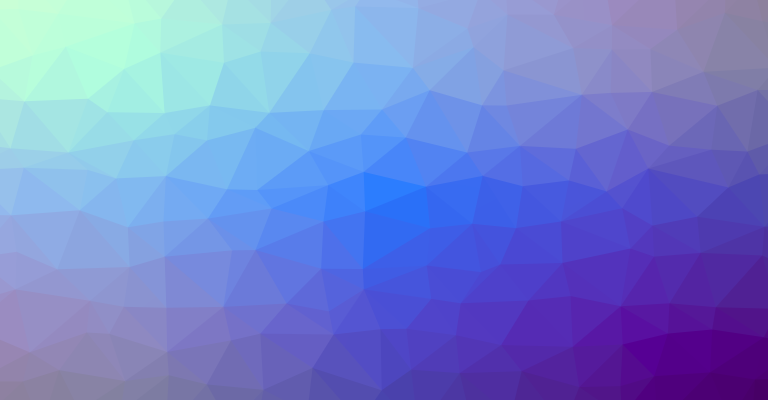
This background is drawn by a Shadertoy shader. Its source:

```glsl
const vec2 CELL = vec2(0.123, 0.1);   // mesh spacing, in canvas heights
const float JITTER = 0.68;            // vertex scatter, in cells
const float SEED = 4.0;
const float GAMMA = 2.2;
const int LAST_STOP = 6;
const vec3 STOPS[7] = vec3[7](
    vec3(0.79, 1.00, 0.84),           // pale mint
    vec3(0.68, 1.00, 0.87),           // mint
    vec3(0.47, 0.74, 0.94),           // sky
    vec3(0.10, 0.47, 1.00),           // vivid blue
    vec3(0.29, 0.27, 0.82),           // indigo
    vec3(0.35, 0.00, 0.62),           // violet
    vec3(0.28, 0.00, 0.40));          // deep plum
const mat3 RGB_TO_XYZ = mat3(
    0.412, 0.213, 0.019,
    0.358, 0.715, 0.119,
    0.180, 0.072, 0.950);

// Perceptual space: cube roots of XYZ, so blends stay even
vec3 toPerceptual(vec3 rgb) {
    return pow(RGB_TO_XYZ * pow(rgb, vec3(GAMMA)), vec3(1.0 / 3.0));
}

vec3 toDisplay(vec3 v) {
    vec3 linear = inverse(RGB_TO_XYZ) * (v * v * v);
    return pow(clamp(linear, 0.0, 1.0), vec3(1.0 / GAMMA));
}

vec3 ramp(float t) {
    float s = clamp(t, 0.0, 1.0) * float(LAST_STOP);
    int i = min(int(s), LAST_STOP - 1);
    return mix(toPerceptual(STOPS[i]), toPerceptual(STOPS[i + 1]), s - float(i));
}

// Average of one ramp going right and one going down
vec3 gradient(vec2 p) {
    float aspect = iResolution.x / iResolution.y;
    return toDisplay(0.5 * (ramp(p.x / aspect) + ramp(1.0 - p.y)));
}

vec2 hash2(vec2 id) {
    vec2 q = vec2(dot(id, vec2(127.1, 311.7)), dot(id, vec2(269.5, 183.3)));
    return fract(sin(q + SEED) * 43758.5);
}

vec2 vertex(vec2 id) {
    return (id + 0.5 + JITTER * (hash2(id) - 0.5)) * CELL;
}

float cross2(vec2 a, vec2 b) {
    return a.x * b.y - a.y * b.x;
}

float edgeDistance(vec2 p, vec2 a, vec2 b) {
    return cross2(b - a, p - a) / length(b - a);
}

// Adds one flat facet, weighted by its smooth coverage
void addFacet(inout vec4 sum, vec2 p, vec2 a, vec2 b, vec2 c) {
    float winding = sign(cross2(b - a, c - a));
    float inside = min(winding * edgeDistance(p, a, b),
                   min(winding * edgeDistance(p, b, c),
                       winding * edgeDistance(p, c, a)));
    float coverage = clamp(0.5 + inside * iResolution.y, 0.0, 1.0);
    if (coverage > 0.0) {
        sum += coverage * vec4(gradient((a + b + c) / 3.0), 1.0);
    }
}

void mainImage(out vec4 fragColor, in vec2 fragCoord) {
    vec2 p = fragCoord / iResolution.y;
    vec2 home = floor(p / CELL - 0.5);
    vec4 sum = vec4(gradient(p), 1.0) * 0.001;

    // Split each nearby quad along its shorter valid diagonal
    for (int y = -1; y <= 1; y++) {
        for (int x = -1; x <= 1; x++) {
            vec2 id = home + vec2(x, y);
            vec2 a = vertex(id);
            vec2 b = vertex(id + vec2(1, 0));
            vec2 c = vertex(id + vec2(1, 1));
            vec2 d = vertex(id + vec2(0, 1));
            bool acValid = cross2(c - a, b - a) * cross2(c - a, d - a) < 0.0;
            bool bdValid = cross2(d - b, a - b) * cross2(d - b, c - b) < 0.0;
            bool acShorter = distance(a, c) < distance(b, d);
            if (acValid && (acShorter || !bdValid)) {
                addFacet(sum, p, a, b, c);
                addFacet(sum, p, a, c, d);
            } else {
                addFacet(sum, p, a, b, d);
                addFacet(sum, p, b, c, d);
            }
        }
    }
    fragColor = vec4(sum.rgb / sum.a, 1.0);
}
```
